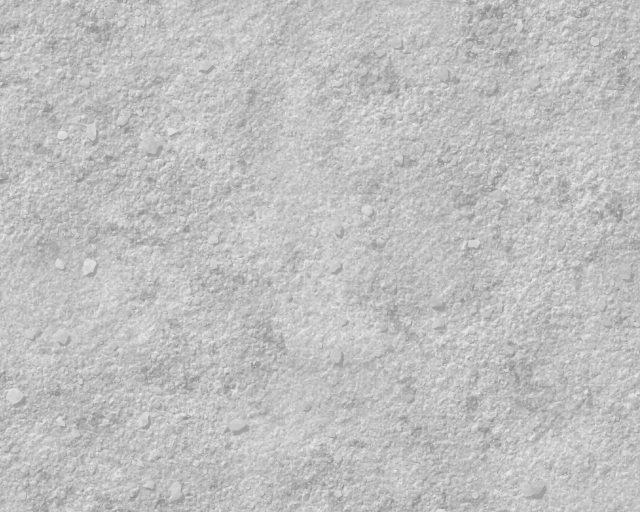
Reproduce this texture procedurally as a Shadertoy shader.

```glsl
// Pale dry ground: grainy soil strewn with crumbs, pebbles and stones.
// Heaped domes of several sizes are lit from the upper left and pitted with
// dark hollows; angular stones with short shadows are scattered over them.

#define GROUND_TONE 0.762
#define GRAIN_RELIEF 0.30
#define NOISE_RELIEF 0.26
#define LIGHT_STEP 0.003
#define LIGHT_DIR vec2(-0.6, 0.8)
#define PATCH_SCALE 5.0
#define BROAD_DRIFT 0.075
#define SPECKLE 0.09
#define PIT_DEPTH 0.085
#define SHADOW_TONE 0.585
#define TWIGS 3

float hash(vec2 p) {
    vec3 q = fract(vec3(p.xyx) * 0.1031);
    q += dot(q, q.yzx + 33.33);
    return fract((q.x + q.y) * q.z);
}

float noise(vec2 p) {
    vec2 i = floor(p), f = fract(p);
    f = f * f * (3.0 - 2.0 * f);
    return mix(mix(hash(i), hash(i + vec2(1, 0)), f.x),
               mix(hash(i + vec2(0, 1)), hash(i + vec2(1, 1)), f.x), f.y);
}

mat2 rotation(float a) {
    float c = cos(a), s = sin(a);
    return mat2(c, -s, s, c);
}

// Height of loose round grains of random size, flat ground between them
float domes(vec2 g) {
    vec2 base = floor(g);
    float top = 0.0;
    for (int y = -1; y <= 1; y++)
    for (int x = -1; x <= 1; x++) {
        vec2 cell = base + vec2(x, y);
        float r = mix(0.2, 0.72, hash(cell + 9.7));
        vec2 q = g - cell - vec2(hash(cell), hash(cell + 53.1));
        top = max(top, r * r - dot(q, q));
    }
    return top;
}

// Soil height: three sizes of grain over two octaves of noise
float soilHeight(vec2 p) {
    vec2 w = p + 0.004 * vec2(noise(p * 90.0), noise(p * 90.0 + 31.0));
    float h = domes(w * 42.0);
    h += 0.75 * domes(rotation(0.6) * w * 88.0 + 11.0);
    h += 0.42 * domes(rotation(1.1) * w * 165.0 + 23.0);
    float n = 0.5 * noise(w * 70.0) + 0.35 * noise(rotation(0.8) * w * 150.0);
    return GRAIN_RELIEF * h + NOISE_RELIEF * n;
}

// Signed distance to a pebble: a disc chipped by random flat faces
float stoneDistance(vec2 q, float radius, float stretch, float seed) {
    q = rotation(seed * 6.283) * q;
    q.y *= stretch;
    float d = length(q) - radius;
    for (int i = 0; i < 6; i++) {
        float k = float(i), chip = hash(vec2(k * 7.0, seed * 173.0));
        float a = 1.047 * (k + 0.6 * chip);
        d = max(d, dot(q, vec2(cos(a), sin(a))) - radius * (0.68 + 0.3 * chip));
    }
    return d;
}

// Lays one size of stones over the tone, with shadows away from the light
float scatterStones(float tone, vec2 p, float cells, float density,
                    float brightness, float seed) {
    float edge = 0.7 * cells / iResolution.y;
    vec2 g = p * cells + seed * 13.7;
    vec2 base = floor(g);
    for (int y = -1; y <= 1; y++)
    for (int x = -1; x <= 1; x++) {
        vec2 cell = base + vec2(x, y);
        if (hash(cell + seed * 5.1) > density) continue;
        float r1 = hash(cell + 41.3), r2 = hash(cell + 83.9);
        float r3 = hash(cell + 127.1);
        vec2 q = g - cell - 0.2 - 0.6 * vec2(r1, r2);
        float radius = mix(0.18, 0.38, r3 * r3);
        float stretch = mix(1.0, 1.6, r2);
        float body = stoneDistance(q, radius, stretch, r1);
        float shade = stoneDistance(q + LIGHT_DIR * radius * 0.5,
                                    radius, stretch, r1);
        tone = mix(tone, SHADOW_TONE, 0.75 * smoothstep(edge, -edge - 0.03, shade));
        float lit = dot(q, LIGHT_DIR) / radius;
        float face = brightness + 0.11 * (fract(r3 * 17.0) - 0.5) + 0.04 * lit;
        face += 0.09 * (noise(p * 170.0) - 0.5);
        tone = mix(tone, face, 0.92 * smoothstep(edge, -edge, body));
    }
    return tone;
}

// Thin pale bent stalks lying on the soil
float layTwigs(float tone, vec2 p, float aspect) {
    float px = 1.0 / iResolution.y;
    for (int i = 0; i < TWIGS; i++) {
        vec2 id = vec2(float(i) * 9.0 + 3.0, 58.0);
        vec2 q = p - vec2(hash(id) * aspect, hash(id + 4.0));
        q = rotation(hash(id + 8.0) - 0.5) * q;
        q.y += 4.0 * q.x * q.x;
        float reach = smoothstep(0.045, 0.03, abs(q.x));
        float stalk = smoothstep(0.001 + px, 0.001 - px, abs(q.y));
        float under = smoothstep(0.001 + px, 0.001 - px, abs(q.y + 0.003));
        tone = mix(tone, 0.66, 0.5 * under * reach);
        tone = mix(tone, 0.81, 0.6 * stalk * reach);
    }
    return tone;
}

void mainImage(out vec4 fragColor, in vec2 fragCoord) {
    vec2 p = fragCoord / iResolution.y;
    float patchy = 0.6 * noise(p * PATCH_SCALE + 3.0)
                 + 0.4 * noise(p * PATCH_SCALE * 3.0 + 19.0);
    float rough = smoothstep(0.2, 0.8, patchy);
    vec2 ragged = p + 0.004 * vec2(noise(p * 120.0), noise(p * 120.0 + 50.0));

    // Lit soil, broad drift and fine speckle
    float slope = soilHeight(p) - soilHeight(p + LIGHT_DIR * LIGHT_STEP);
    float tone = GROUND_TONE + mix(0.7, 1.25, rough) * slope;
    tone += BROAD_DRIFT * (noise(p * 14.0 + 60.0) - 0.5) - 0.03 * (rough - 0.5);
    tone += SPECKLE * (noise(p * 270.0) - 0.5);
    tone += 0.06 * smoothstep(0.78, 0.95, noise(p * 190.0 + 70.0));

    // Sparse dark hollows
    float hollow = 0.6 * noise(ragged * 38.0 + 5.0) + 0.4 * noise(ragged * 85.0);
    tone -= PIT_DEPTH * smoothstep(0.64, 0.76, hollow) * mix(0.4, 1.2, rough);

    // Crumbs first, larger stones last
    tone = scatterStones(tone, ragged, 105.0, mix(0.10, 0.38, rough), 0.785, 1.0);
    tone = scatterStones(tone, ragged, 62.0, mix(0.07, 0.30, rough), 0.78, 2.0);
    tone = layTwigs(tone, p, iResolution.x / iResolution.y);
    tone = scatterStones(tone, ragged, 34.0, mix(0.03, 0.18, rough), 0.785, 3.0);
    tone = scatterStones(tone, ragged, 16.0, 0.10, 0.81, 4.0);

    fragColor = vec4(vec3(clamp(tone, 0.57, 0.89)), 1.0);
}
```
